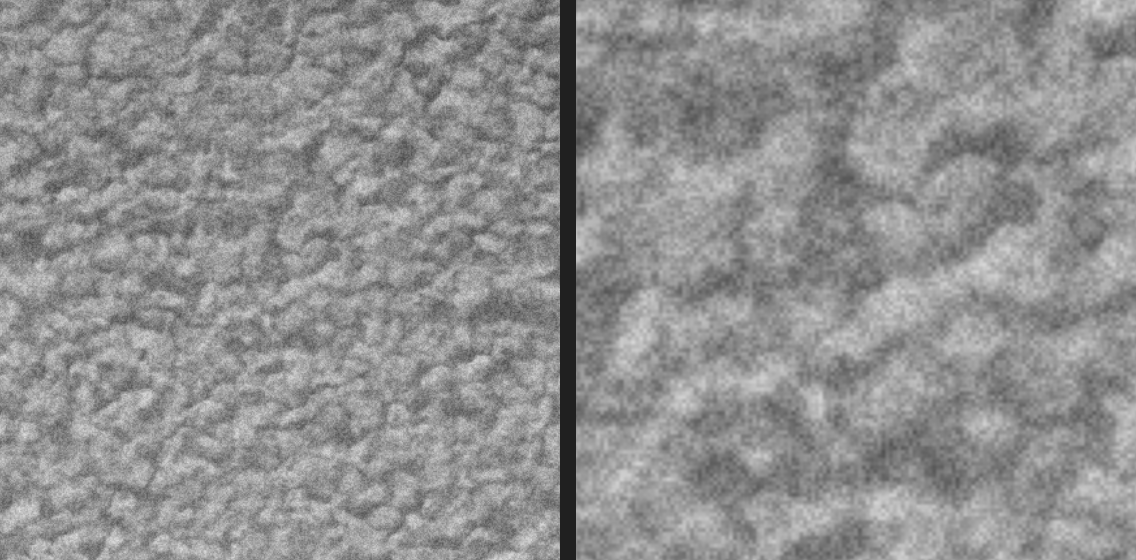
Left: the whole. Right: its middle third, enlarged.
Reproduce this texture procedurally as a Shadertoy shader.

```glsl
// Grey, lumpy plaster lit from above: soft, warped cellular domes at two
// scales are shaded by slope and by depth, then broken up with blotches,
// smaller bumps and fine grain.

const vec2 LIGHT = vec2(-0.38, 0.92);

float hash(vec2 p) {
    vec3 q = fract(p.xyx * vec3(0.1031, 0.1030, 0.0973));
    q += dot(q, q.yzx + 33.33);
    return fract((q.x + q.y) * q.z);
}

float valueNoise(vec2 p) {
    vec2 i = floor(p), f = fract(p);
    f = f * f * (3.0 - 2.0 * f);
    return mix(mix(hash(i), hash(i + vec2(1, 0)), f.x),
               mix(hash(i + vec2(0, 1)), hash(i + vec2(1, 1)), f.x), f.y);
}

// Smooth squared distance to the nearest cell centre
float cellDepth(vec2 p) {
    vec2 cell = floor(p);
    float sum = 0.0;
    for (int y = -2; y <= 2; y++)
    for (int x = -2; x <= 2; x++) {
        vec2 id = cell + vec2(x, y);
        vec2 d = id + vec2(hash(id), hash(id + 71.7)) - p;
        sum += exp(-7.0 * dot(d, d));
    }
    return -log(sum) / 7.0;
}

// Slope towards the light, with darkened crevices
float lumpShade(vec2 p) {
    float depth = cellDepth(p);
    return cellDepth(p + 0.3 * LIGHT) - depth - 0.65 * (depth - 0.10);
}

float bumpShade(vec2 p) {
    return valueNoise(p) - valueNoise(p + 0.6 * LIGHT);
}

void mainImage(out vec4 fragColor, in vec2 fragCoord) {
    vec2 uv = fragCoord / iResolution.y;

    // Irregular outlines: coarse and fine warping
    vec2 warped = uv;
    warped += 0.020 * (vec2(valueNoise(uv * 22.0), valueNoise(uv * 22.0 + 40.3)) - 0.5);
    warped += 0.012 * (vec2(valueNoise(uv * 60.0 + 9.1), valueNoise(uv * 60.0 + 83.7)) - 0.5);

    // Lumps, stronger in some patches than in others
    float patches = valueNoise(uv * 11.0 + 5.0);
    float relief = mix(0.12, 0.30, patches) * lumpShade(warped * vec2(18.0, 18.5));
    relief += mix(0.38, 0.18, patches) * lumpShade(warped * vec2(32.0, 33.0) + 17.0);

    // Small bumps and blotches, turned off the axes
    vec2 turned = mat2(0.8, 0.6, -0.6, 0.8) * warped;
    relief += 0.12 * bumpShade(warped * 48.0 + 3.0);
    relief += 0.10 * bumpShade(uv * 92.0 + 31.0);
    relief += 0.11 * (valueNoise(turned * 36.0 + 60.0) - 0.5);
    relief += 0.10 * (valueNoise(turned * 74.0 + 90.0) - 0.5);

    // Soft limit on the brightest and darkest relief
    float grey = 0.588 + 0.20 * tanh(relief / 0.20);

    // Uneven tone, darker towards the upper right
    grey += 0.04 * (valueNoise(uv * 4.0 + 12.0) - 0.5);
    grey -= 0.05 * (uv.y - 0.5) + 0.04 * (uv.x * uv.y - 0.25);

    // Fine grain
    grey += 0.11 * (valueNoise(uv * 205.0) - 0.5);
    grey += 0.15 * (valueNoise(uv * 430.0 + 7.0) - 0.5);

    fragColor = vec4(vec3(clamp(grey, 0.0, 1.0)), 1.0);
}
```
